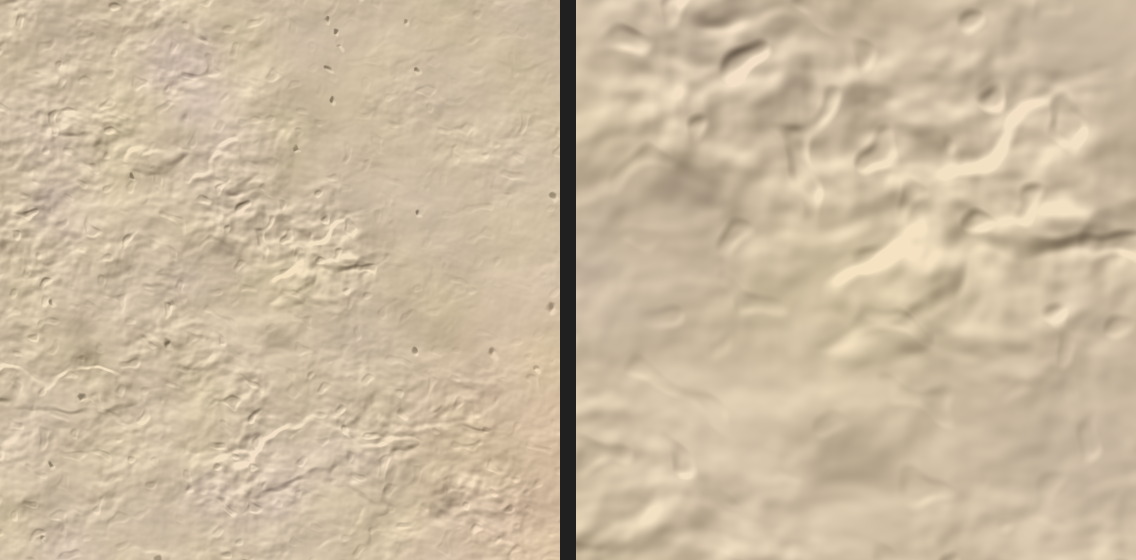
Left: the whole. Right: its middle third, enlarged.
Write a three.js fragment shader that draws this texture.

```glsl
// Weathered sand-coloured plaster: a rough, lumpy coat on the left meets a
// smoother, pitted coat on the right along a diagonal seam. A layered noise
// height field is lit from the upper left, then stained and pitted.
varying vec2 vUv;

const vec2 LIGHT = vec2(-0.5, 0.866);

vec2 hash2(vec2 p) {
  vec3 q = fract(vec3(p.xyx) * vec3(0.1031, 0.1030, 0.0973));
  q += dot(q, q.yzx + 33.33);
  return fract((q.xx + q.yz) * q.zy);
}

float corner(vec2 cell, vec2 offset) {
  float angle = 6.2832 * hash2(cell + 57.0).x;
  return dot(vec2(cos(angle), sin(angle)), offset);
}

// Gradient noise, roughly -0.7 to 0.7
float noise(vec2 p) {
  vec2 i = floor(p), f = fract(p);
  vec2 u = f * f * f * (f * (f * 6.0 - 15.0) + 10.0);
  vec2 e = vec2(1.0, 0.0);
  return mix(mix(corner(i, f), corner(i + e.xy, f - e.xy), u.x),
             mix(corner(i + e.yx, f - e.yx), corner(i + e.xx, f - e.xx), u.x), u.y);
}

float fbm(vec2 p) {
  float sum = 0.0, amp = 1.0;
  for (int i = 0; i < 4; i++) {
    sum += amp * noise(p);
    p = mat2(1.6, 1.2, -1.2, 1.6) * p + 11.3;
    amp *= 0.5;
  }
  return sum;
}

// Signed distance from the seam: positive on the smooth right side
float seamDistance(vec2 p) {
  float wobble = 0.06 * noise(p * 5.0 + 3.0) + 0.02 * noise(p * 17.0);
  return (p.x - 0.42 - 0.6 * (1.0 - p.y)) * 0.857 + wobble;
}

// Lumps and ledges, then rounded grains and sparse dents in patches
float relief(vec2 p, float rough, float patches) {
  vec2 q = mat2(0.97, -0.18, 0.2, 1.06) * p;
  q += 0.010 * vec2(noise(p * 14.0), noise(p * 14.0 + 40.0));
  float h = mix(0.02, 0.08, rough) * noise(q * 6.0 + 8.0) / 6.0;
  h += mix(0.03, 0.09, rough) * noise(q * 14.0 + 21.0) / 14.0;
  float grain = mix(0.035, 0.12, rough) * noise(q * 31.0 + 5.0) / 31.0;
  grain += mix(0.03, 0.14, rough) * noise(q * 56.0 + 70.0) / 56.0;
  grain += mix(0.03, 0.07, rough) * noise(q * 95.0 + 31.0) / 95.0;
  float dent = smoothstep(0.22, 0.48, noise(q * 38.0 + 12.0));
  h += patches * (grain - mix(0.0007, 0.0019, rough) * dent);
  float ledge = fbm(q * vec2(4.2, 5.2) + 14.0);
  return h + 0.0045 * rough * smoothstep(0.28, 0.42, ledge);
}

// Clustered holes: a dark mouth and a lit lip on the side away from the light
float pits(vec2 p, float smoothSide) {
  float tone = 0.0;
  vec2 g = p * 20.0, cell = floor(g);
  vec2 ragged = 0.12 * vec2(noise(g * 4.0), noise(g * 4.0 + 19.0));
  for (int j = -1; j <= 1; j++) {
    for (int i = -1; i <= 1; i++) {
      vec2 id = cell + vec2(float(i), float(j));
      vec2 place = hash2(id), kind = hash2(id + 91.0);
      float cluster = smoothstep(0.0, 0.4, noise(id * 0.23 + 6.0));
      float present = step(kind.x, 0.04 + smoothSide * (0.05 + 0.22 * cluster));
      float r = mix(0.12, 0.25, kind.y * kind.y);
      vec2 d = g - id - place + ragged;
      float mouth = 1.0 - smoothstep(0.25 * r, r, length(d));
      float lip = 1.0 - smoothstep(0.25 * r, r, length(d + LIGHT * r * 1.1));
      tone += present * (0.30 * lip - mix(0.3, 1.0, place.x) * mouth);
    }
  }
  return tone;
}

void main() {
  vec2 p = vUv;
  float seam = seamDistance(p);
  float smoothSide = smoothstep(-0.08, 0.04, seam);
  float foot = smoothstep(0.13, 0.0, p.y + 0.06 * noise(p * 8.0));
  float rough = (1.0 - 0.85 * smoothSide) * (1.0 - 0.6 * foot);
  rough *= 0.9 + 0.5 * noise(p * 4.0 + 60.0);
  float patches = 0.55 + 0.9 * smoothstep(-0.3, 0.45, fbm(p * 6.0 + 83.0));

  // Slope toward the light
  vec2 toLight = LIGHT * 0.002;
  float slope = relief(p - toLight, rough, patches) - relief(p + toLight, rough, patches);
  float tone = 0.65 + 1.15 * slope / 0.004;

  // Broad stains, ragged shaded hollows, seam valley and streaked foot
  float stain = fbm(p * 3.5 + 30.0);
  float hollow = fbm(mat2(0.95, -0.5, 0.3, 1.4) * p * 6.0 + 77.0);
  tone += 0.10 * stain;
  tone -= 0.38 * smoothstep(0.28, 0.75, hollow) * (1.0 - 0.6 * smoothSide);
  tone -= 0.13 * exp(-seam * seam * 900.0) * smoothstep(-0.4, 0.4, noise(p * 6.0 + 9.0));
  tone += foot * (0.04 + 0.12 * noise(p * vec2(38.0, 9.0)));
  tone += 0.04 * smoothSide * fbm(p * vec2(22.0, 26.0));
  tone += pits(p, smoothSide);

  // Umber shade to cream light, tinted lavender, straw or rose by place
  tone = clamp(tone, -0.6, 1.15);
  vec3 color = mix(vec3(0.62, 0.56, 0.47), vec3(0.91, 0.84, 0.73), tone);
  float lavender = (1.0 - smoothSide) * smoothstep(0.0, 0.7, noise(p * 4.5 + 50.0) + 0.4 * hollow);
  float rose = smoothstep(0.6, 1.0, p.x) * smoothstep(0.65, 0.2, p.y);
  color += lavender * vec3(0.0, -0.005, 0.03);
  color += rose * vec3(0.018, -0.006, -0.012);
  color += 0.02 * noise(p * 7.0 + 15.0) * vec3(0.2, 0.4, -1.0);
  gl_FragColor = vec4(color, 1.0);
}
```
